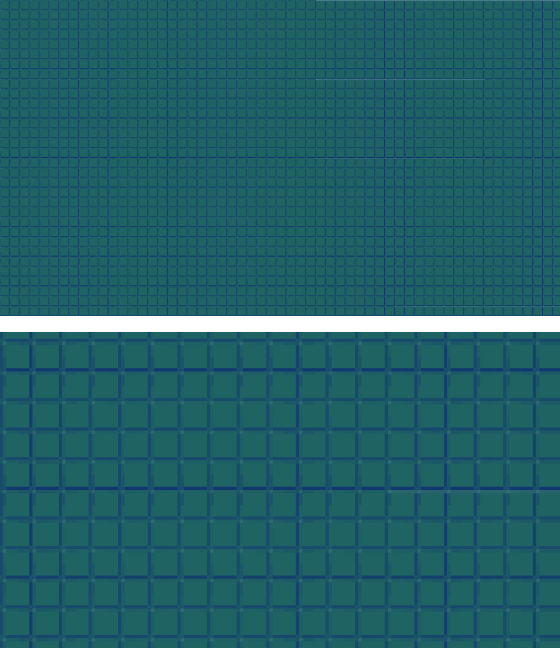
Top: the whole. Bottom: its middle third, enlarged.
Reproduce this pattern procedurally as a Shadertoy shader.

```glsl
// Small teal square tiles split by thin blue grooves, with faint pale glints on the right.

const float ROWS = 32.0;                           // tiles down the canvas
const float GROOVE = 1.0 / 9.0;                    // groove width, in tiles
const vec3 TILE = vec3(0.122, 0.390, 0.390);
const vec3 DEEP = vec3(0.060, 0.200, 0.440);
const vec3 PALE = vec3(0.420, 0.580, 0.640);
const float GROOVE_MIN = 0.48;                     // weakest groove tint
const float GROOVE_VARY = 0.45;                    // extra tint on some lines
const float LIP_MIN = 0.06;                        // weakest tint beside a groove
const float LIP_VARY = 0.26;
const float CROSS_FADE = 0.55;                     // groove lost at crossings
const float NICK = 0.22;                           // pale speck at tile corners
const float GLINT = 0.55;                          // pale seam strength
const float GLINT_STEP = 8.0;                      // rows between seams
const vec2 GLINT_SPAN = vec2(32.0, 49.0);          // columns holding seams
const vec2 FOOT_SEAM = vec2(40.0, 31.0);           // start column and row

float hash(vec2 p) {
    return fract(sin(dot(p, vec2(127.1, 311.7))) * 43758.5453);
}

// Box-filtered coverage of the band from lo to hi.
vec2 band(vec2 x, float lo, float hi, float px) {
    return clamp((hi - x) / px + 0.5, 0.0, 1.0)
         - clamp((lo - x) / px + 0.5, 0.0, 1.0);
}

void mainImage(out vec4 fragColor, in vec2 fragCoord) {
    // Tile units, counted from the top left.
    float px = ROWS / iResolution.y;
    vec2 grid = vec2(fragCoord.x, iResolution.y - fragCoord.y) * px;
    vec2 line = floor(grid + 0.5);
    vec2 offset = grid - line;

    vec2 groove = band(offset, -GROOVE, 0.0, px);
    vec2 lip = band(offset, 0.0, GROOVE, px);

    // Each line has its own depth.
    vec2 wear = vec2(hash(vec2(line.x, 3.0)), hash(vec2(7.0, line.y)));
    vec2 depth = GROOVE_MIN + GROOVE_VARY * wear * wear * wear;
    vec2 lipDepth = LIP_MIN + LIP_VARY * wear.yx * wear.yx;

    // Grooves thin out where they cross.
    vec2 crossing = max(groove, lip).yx;
    vec2 tint = max(groove * depth * (1.0 - CROSS_FADE * crossing), lip * lipDepth);
    vec3 color = mix(TILE, DEEP, max(tint.x, tint.y));
    color = mix(color, PALE, NICK * lip.x * lip.y);

    // Pale seams fade down the right side.
    float onStep = 1.0 - step(0.5, mod(line.y, GLINT_STEP));
    float inSpan = step(GLINT_SPAN.x, grid.x);
    inSpan *= max(step(grid.x, GLINT_SPAN.y), 1.0 - step(0.5, line.y));
    float seam = onStep * inSpan * exp(-line.y * line.y / 200.0);
    float foot = step(FOOT_SEAM.x, grid.x) * (1.0 - step(0.5, abs(line.y - FOOT_SEAM.y)));
    color = mix(color, PALE, GLINT * lip.y * max(seam, 0.4 * foot));

    fragColor = vec4(color, 1.0);
}
```
